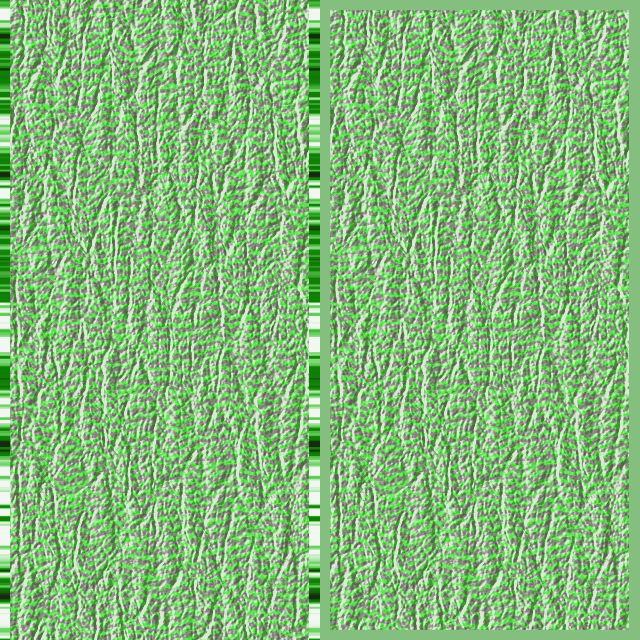
Give the GLSL for this texture, as a Shadertoy shader.

```glsl
// Two panels of embossed green bark: one between barcode-like strips, one in a flat frame.
// Stretched cellular noise forms the columns, chips and grain; bent sine ripples
// colour them green, and the sideways slope of the relief gives light and shadow.

vec2 hash2(vec2 p) {
    vec3 a = fract(p.xyx * vec3(0.1031, 0.1030, 0.0973));
    a += dot(a, a.yzx + 33.33);
    return fract((a.xx + a.yz) * a.zy);
}

// Nearest distance, second distance, sideways offset from the centre, cell id
vec4 cells(vec2 q) {
    vec2 base = floor(q);
    vec4 best = vec4(9.0);
    for (int j = -1; j <= 1; j++)
    for (int i = -1; i <= 1; i++) {
        vec2 cell = base + vec2(i, j);
        vec2 rnd = hash2(cell + 40.0);
        vec2 toCentre = cell + rnd - q;
        float d = length(toCentre);
        if (d < best.x) best = vec4(d, best.x, toCentre.x, fract(rnd.x * 7.0 + rnd.y * 5.0));
        else best.y = min(best.y, d);
    }
    return best;
}

// Relief height in x, green ripple amount in y
vec2 bark(vec2 p) {
    // Lean and wobble of the columns
    p.x += 0.003 * sin(p.y * 23.0 + p.x * 31.0) + 0.0012 * sin(p.y * 131.0 - p.x * 70.0) - 0.07 * p.y;
    p.y += 0.004 * sin(p.x * 57.0 + p.y * 13.0);

    vec4 column = cells(p * vec2(27.0, 7.0) + 3.0);
    vec4 chip = cells(p * vec2(70.0, 36.0) + 11.0);
    vec4 grain = cells(p * vec2(165.0, 170.0) + 5.0);

    // Rungs sag in the middle of each column
    float sag = mix(-4.0, 20.0, column.w) * column.z * column.z;
    float wobble = 2.6 * chip.x + 0.8 * sin(p.x * 310.0 + p.y * 90.0);
    float ripple = sin(p.y * 430.0 - sag + 6.28 * column.w + wobble);

    // Ridges fade in and out along the column borders
    float ridge = 0.45 + 0.3 * sin(p.y * 61.0 + p.x * 97.0 + 2.0 * sin(p.x * 41.0 - p.y * 29.0));
    float height = ridge * smoothstep(0.0, 0.22, column.y - column.x)
                 + 0.24 * smoothstep(0.0, 0.35, chip.y - chip.x)
                 - 0.42 * grain.x + 0.09 * ripple;
    float patches = 0.4 * sin(p.x * 83.0 + 3.0 * sin(p.y * 37.0)) * sin(p.y * 67.0 + p.x * 19.0);
    return vec2(height, ripple + patches + 2.0 * (grain.x - 0.43) + 0.8 * (chip.x - 0.45));
}

vec3 barkColor(vec2 p) {
    vec2 reach = vec2(0.0014, -0.0006);
    float slope = bark(p + reach).x - bark(p - reach).x;
    float green = smoothstep(-0.5, 0.55, bark(p).y);
    vec3 color = mix(vec3(0.51, 0.53, 0.47), vec3(0.37, 0.90, 0.32), green);
    color = mix(color, vec3(0.88, 0.93, 0.86), 0.95 * smoothstep(-0.05, 0.34, slope));
    vec3 shadow = mix(vec3(0.33, 0.39, 0.28), vec3(0.25, 0.57, 0.19), green);
    return mix(color, shadow, 0.95 * smoothstep(0.05, 0.34, -slope));
}

// Random bands along y with soft steps
float bands(float y) {
    float row = floor(y);
    return mix(hash2(vec2(row, 7.0)).x, hash2(vec2(row + 1.0, 7.0)).x, smoothstep(0.1, 0.9, y - row));
}

vec3 stripColor(float y) {
    float tone = 0.47 + 0.34 * sin(y * 40.0 + 1.8 * sin(y * 17.0))
               + 0.6 * (bands(y * 110.0) - 0.5) + 0.55 * (bands(y * 240.0 + 30.0) - 0.5);
    vec3 color = mix(vec3(0.08, 0.17, 0.05), vec3(0.06, 0.50, 0.02), smoothstep(-0.15, 0.1, tone));
    color = mix(color, vec3(0.40, 0.82, 0.36), smoothstep(0.25, 0.5, tone));
    return mix(color, vec3(0.95, 0.97, 0.95), smoothstep(0.48, 0.75, tone));
}

void mainImage(out vec4 fragColor, in vec2 fragCoord) {
    vec2 uv = fragCoord / iResolution.xy;
    vec2 pixel = 1.0 / iResolution.xy;
    vec2 panel = vec2(mod(uv.x, 0.5), uv.y);

    // Distance from the panel edges, with the strips or frame as margin
    float sideGap = 0.2335 - abs(panel.x - 0.2495);
    float endGap = 0.484 - abs(panel.y - 0.5);
    float insideX = smoothstep(-0.5, 0.5, sideGap / pixel.x);
    float insideY = smoothstep(-0.5, 0.5, endGap / pixel.y);

    vec3 relief = barkColor(panel);
    vec3 leftPanel = mix(stripColor(uv.y), relief, insideX);
    vec3 rightPanel = mix(vec3(0.52, 0.75, 0.50), relief, insideX * insideY);
    float onRight = smoothstep(-0.5, 0.5, (uv.x - 0.5) / pixel.x);
    fragColor = vec4(mix(leftPanel, rightPanel, onRight), 1.0);
}
```
